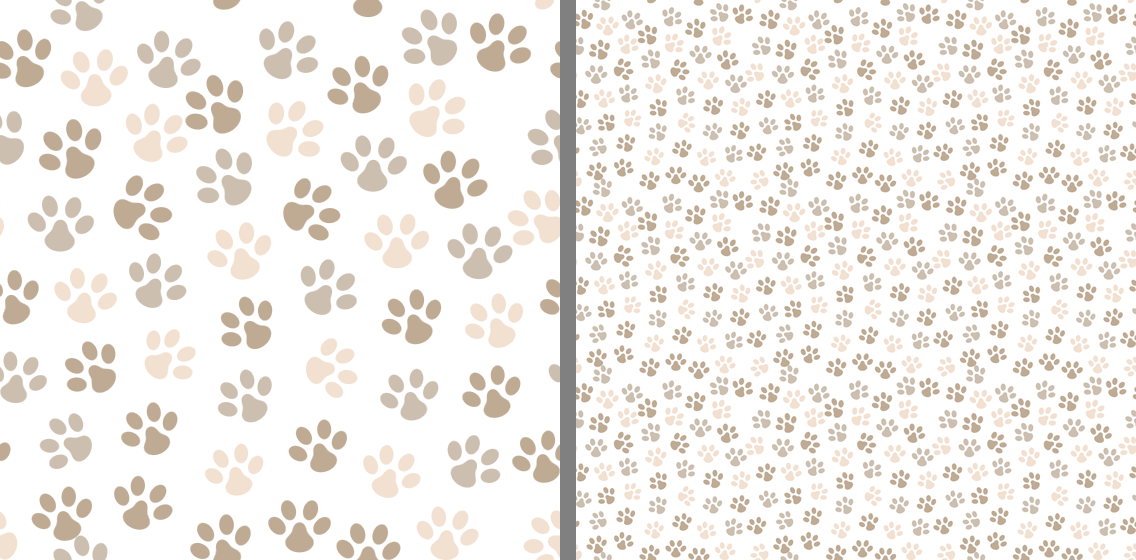
Left: one tile. Right: repeated 3 by 3.
Give the GLSL for this pattern, as a WebGL 2 fragment shader.

```glsl
#version 300 es
precision highp float;
// Scattered paw prints in brown, taupe and cream on white, in seven swaying columns.

uniform vec2 u_resolution;
out vec4 fragColor;

const float TAU = 6.28319;
const vec3 TAUPE = vec3(0.80, 0.75, 0.69);
const vec3 CREAM = vec3(0.95, 0.88, 0.82);
const vec3 BROWN = vec3(0.75, 0.67, 0.58);

// Per column: height of the first paw, row spacing, mean lean, first colour
const vec4 COLUMNS[7] = vec4[7](
    vec4(1.034, 0.142, -0.25, 1.0),
    vec4(0.990, 0.130, -0.20, 0.0),
    vec4(0.891, 0.132,  0.35, 0.0),
    vec4(0.809, 0.130, -0.35, 2.0),
    vec4(0.906, 0.141,  0.55, 0.0),
    vec4(0.845, 0.138, -0.10, 2.0),
    vec4(0.928, 0.126,  0.00, 0.0));
const int ROWS[7] = int[7](7, 8, 7, 7, 7, 7, 9);

// Signed random value from -1 to 1
float hash(vec2 cell) {
    return 2.0 * fract(sin(dot(cell, vec2(127.1, 311.7))) * 43758.5) - 1.0;
}

// Expresses p in a frame that leans clockwise by the angle
vec2 turn(vec2 p, float angle) {
    float c = cos(angle), s = sin(angle);
    return vec2(p.x * c - p.y * s, p.x * s + p.y * c);
}

float ellipse(vec2 p, vec2 radii) {
    return (length(p / radii) - 1.0) * min(radii.x, radii.y);
}

float smoothUnion(float a, float b, float k) {
    float h = max(k - abs(a - b), 0.0) / k;
    return min(a, b) - 0.25 * k * h * h;
}

// Bell-shaped pad with four toes, pointing up and centred on the origin
float paw(vec2 p) {
    p.y += 0.45;
    float pad = smoothUnion(ellipse(p - vec2(0.0, -0.15), vec2(0.53, 0.37)),
                            length(p - vec2(0.0, 0.38)) - 0.22, 0.35);
    p.x = abs(p.x);
    vec2 toeRadii = vec2(0.27, 0.38);
    float inner = ellipse(turn(p - vec2(0.41, 1.05), 0.3), toeRadii);
    float outer = ellipse(turn(p - vec2(0.84, 0.47), 0.75), toeRadii);
    return min(pad, min(inner, outer));
}

void main() {
    vec2 uv = gl_FragCoord.xy / u_resolution;
    vec3 color = vec3(1.0);

    for (int col = 0; col < 7; col++) {
        vec4 column = COLUMNS[col];
        // The left columns sway twice over the height, the others once
        bool left = col < 3;
        float waves = left ? 2.0 : 1.0;
        float sway = left ? 0.04 - 0.008 * float(col) : 0.003 + 0.0093 * float(col);

        for (int row = 0; row < ROWS[col]; row++) {
            float y = column.x - column.y * float(row);
            float x = 0.138 * float(col) + sway * cos(TAU * waves * (y - 0.38));
            if (row == 8) x += 0.12; // the spare paw fills the gap beside its column

            // Wrapped offset, so paws continue over the edges
            vec2 offset = fract(uv - vec2(x, y) + 0.5) - 0.5;

            float h = hash(vec2(col, row));
            float lean = column.z + 0.35 * h + 0.65 * h * h * h;
            float size = 0.0485 - 0.003 * sin(TAU * y) + 0.001 * hash(vec2(row, col + 9));
            float d = paw(turn(offset, lean) / size) * size;

            // Colours cycle down the column, which ends in brown
            int tone = row == ROWS[col] - 1 ? 2 : (row + int(column.w)) % 3;
            vec3 ink = tone == 0 ? TAUPE : tone == 1 ? CREAM : BROWN;
            color = mix(color, ink, clamp(0.5 - d * u_resolution.y, 0.0, 1.0));
        }
    }
    fragColor = vec4(color, 1.0);
}
```
